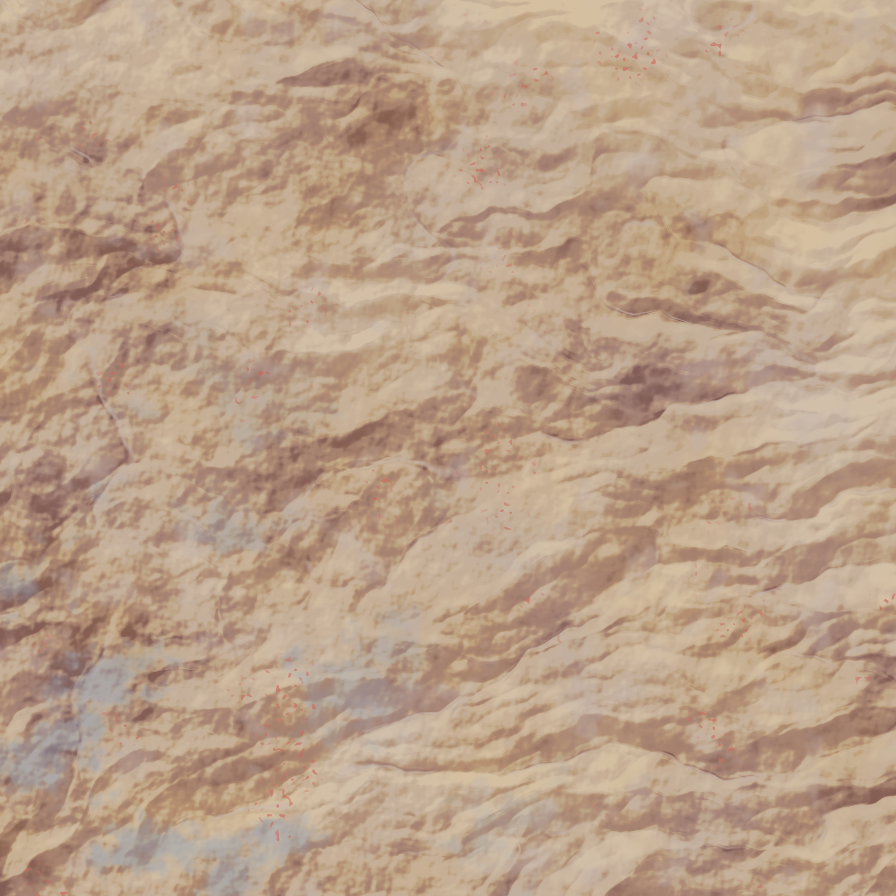
Reproduce this texture procedurally as a three.js fragment shader.

```glsl
varying vec2 vUv;

const vec3 SHADOW = vec3(0.52, 0.37, 0.33);
const vec3 UMBER  = vec3(0.65, 0.51, 0.44);
const vec3 CLAY   = vec3(0.70, 0.56, 0.46);
const vec3 SAND   = vec3(0.745, 0.64, 0.515);
const vec3 PALE   = vec3(0.775, 0.685, 0.59);
const vec3 CREST  = vec3(0.83, 0.75, 0.64);
const vec3 HAZE   = vec3(0.62, 0.585, 0.59);
const vec3 WASH   = vec3(0.76, 0.70, 0.69);
const vec3 RED    = vec3(0.80, 0.41, 0.37);

const vec2  LIGHT        = vec2(-0.64, 0.77);
const vec2  VALLEY_SCALE = vec2(2.7, 3.9);
const float VALLEY_FAN   = 0.9;
const float GULLY_SCALE  = 11.0;
const float GULLY_COUNT  = 1.5;
const float BRANCHING    = 0.55;
const float SLOPE_LIGHT  = 0.09;
const float GULLY_LIGHT  = 0.7;
const float CRAG_SCALE   = 20.0;
const float CRAG_LIGHT   = 0.02;
const float RELIEF       = 1.9;
const float PATCHES      = 2.5;
const float GRAIN        = 0.9;
const float TAU          = 6.2831853;

vec2 hash2(vec2 p) {
  p = vec2(dot(p, vec2(127.1, 311.7)), dot(p, vec2(269.5, 183.3)));
  return fract(sin(p) * 43758.55);
}

float corner(vec2 cell, vec2 offset) {
  float angle = TAU * hash2(cell).x;
  return dot(vec2(cos(angle), sin(angle)), offset);
}

float gradientNoise(vec2 p) {
  vec2 i = floor(p), f = fract(p), e = vec2(1.0, 0.0);
  vec2 u = f * f * f * (f * (f * 6.0 - 15.0) + 10.0);
  float low  = mix(corner(i, f), corner(i + e.xy, f - e.xy), u.x);
  float high = mix(corner(i + e.yx, f - e.yx), corner(i + e.xx, f - e.xx), u.x);
  return 1.4 * mix(low, high, u.y);
}

float fbm(vec2 p) {
  float sum = 0.0, amp = 0.5;
  for (int i = 0; i < 4; i++) {
    sum += amp * gradientNoise(p);
    p = mat2(1.6, 1.2, -1.2, 1.6) * p + 7.3;
    amp *= 0.5;
  }
  return sum;
}

vec2 jitter(vec2 p) {
  return vec2(gradientNoise(p), gradientNoise(p + 31.0));
}

// Signed fields whose zero lines are the valley floors, coarse to fine
vec3 valleyField(vec2 p) {
  p += 0.04 * jitter(p * 5.0) + 0.012 * jitter(p * 17.0) + 0.004 * jitter(p * 50.0);
  vec2 q = vec2(p.x, p.y - VALLEY_FAN * p.x * (0.55 - p.y)) * VALLEY_SCALE + 3.7;
  return vec3(gradientNoise(q), gradientNoise(q * 2.1 + 11.0), gradientNoise(q * 4.3 + 19.0));
}

float mountains(vec2 p) {
  return dot(abs(valleyField(p)), vec3(1.0, -0.4, 0.2));
}

vec2 slope(vec2 p, float span) {
  vec2 e = vec2(span, 0.0);
  return vec2(mountains(p + e.xy) - mountains(p - e.xy),
              mountains(p + e.yx) - mountains(p - e.yx)) / (2.0 * span);
}

// Blended stripes across a direction: x is height, yz its gradient
vec3 gullies(vec2 p, vec2 across) {
  vec2 cell = floor(p), f = fract(p);
  vec3 sum = vec3(0.0);
  float total = 0.0;
  for (int j = -1; j <= 2; j++) {
    for (int i = -1; i <= 2; i++) {
      vec2 o = vec2(float(i), float(j));
      vec2 d = f - o + 0.5 * hash2(cell + o);
      float weight = exp(-2.5 * dot(d, d));
      float phase = TAU * dot(d, across);
      sum += weight * vec3(cos(phase), -sin(phase) * across);
      total += weight;
    }
  }
  return sum / total;
}

// Branching gullies that run down the main slopes
vec2 erosionSlope(vec2 p, vec2 fall) {
  vec2 across = vec2(fall.y, -fall.x) * inversesqrt(dot(fall, fall) + 2.0) * GULLY_COUNT;
  vec3 h = vec3(0.0);
  float amp = 0.5, freq = 1.0;
  p += 0.012 * jitter(p * 14.0) + 0.003 * jitter(p * 45.0);
  for (int i = 0; i < 3; i++) {
    vec2 turned = across + BRANCHING * vec2(h.z, -h.y);
    h += amp * vec3(1.0, freq, freq) * gullies(p * GULLY_SCALE * freq, turned);
    amp *= 0.38;
    freq *= 2.0;
  }
  return h.yz;
}

// Small crags, as a slope along the light
float cragSlope(vec2 p) {
  vec2 e = 0.002 * LIGHT;
  return (fbm((p + e) * CRAG_SCALE) - fbm((p - e) * CRAG_SCALE)) / 0.004;
}

vec3 rockColor(float tone) {
  vec3 c = mix(SHADOW, UMBER, smoothstep(-2.3, -1.3, tone));
  c = mix(c, CLAY, smoothstep(-1.3, -0.6, tone));
  c = mix(c, SAND, smoothstep(-0.7, 0.0, tone));
  c = mix(c, PALE, smoothstep(0.0, 0.7, tone));
  return mix(c, CREST, smoothstep(0.9, 2.4, tone));
}

void main() {
  vec2 p = vUv;
  float plain = smoothstep(1.1, 1.75, p.x + p.y);
  float rugged = 1.0 - smoothstep(0.2, 0.85, length(p));
  float strength = mix(0.9, 0.35, plain) + 0.35 * rugged;

  // Lit relief, softer on the plain
  vec2 erosion = erosionSlope(p, slope(p, 0.015));
  vec2 ground = SLOPE_LIGHT * slope(p, 0.002) + GULLY_LIGHT * strength * erosion;
  float lit = -dot(ground, LIGHT) - CRAG_LIGHT * strength * cragSlope(p);
  lit *= inversesqrt(1.0 + lit * lit);

  // Rock tone, with a dark crease beside each broken valley line
  float valley = valleyField(p).x;
  float broken = smoothstep(-0.1, 0.2, fbm(p * 12.0 + 41.0));
  float crease = 1.0 - smoothstep(0.0, 0.022, abs(valley + 0.022));
  float patches = fbm(p * vec2(3.5, 4.5) + 5.0);
  float grain = fbm(p * 42.0);
  float tone = 0.2 + RELIEF * lit + PATCHES * patches + GRAIN * grain;
  tone += 0.5 * plain - 0.35 * rugged - 0.8 * crease * broken;
  vec3 color = rockColor(tone);
  color += vec3(0.02, 0.0, -0.06) * fbm(p * 6.0 + 23.0);

  // Pale stream beds, lavender dust and blue grey haze
  float bed = 1.0 - smoothstep(0.0, 0.02, abs(valley));
  float dust = smoothstep(0.12, 0.4, fbm(p * 16.0 + 71.0));
  color = mix(color, WASH, max(0.5 * bed * broken, 0.35 * dust));
  float haze = smoothstep(0.05, 0.4, fbm(p * vec2(6.0, 10.0) + 61.0) + 0.4 * grain);
  color = mix(color, HAZE + 0.5 * (color - CLAY), haze * (0.05 + 0.8 * rugged));

  // Sparse red flecks
  float fleck = smoothstep(0.35, 0.6, gradientNoise(p * 150.0));
  float cluster = smoothstep(0.24, 0.4, fbm(p * 8.0 + 83.0) + 0.08 * rugged);
  color = mix(color, RED, 0.65 * fleck * cluster);

  gl_FragColor = vec4(color, 1.0);
}
```
